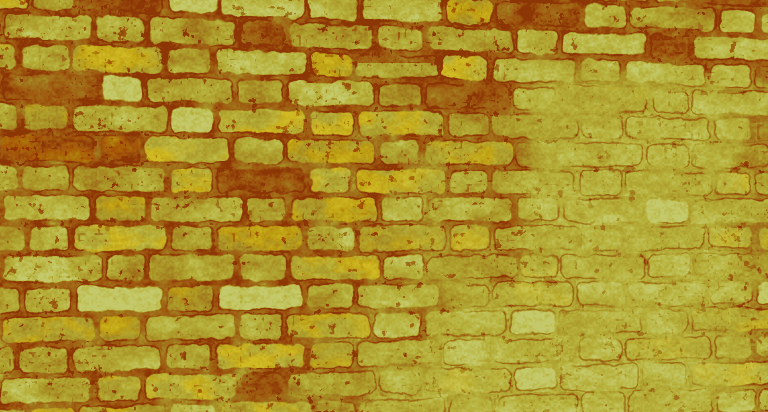
Write a Shadertoy shader that draws this texture.

```glsl
// Weathered brick wall in Flemish bond: long and short bricks alternate in each course.
// Courses converge slightly to the right. Noise drives a single tone value for bricks,
// joints, chips and a pale wash; a colour ramp then turns that tone into paint.

float hash(vec2 p) {
    return fract(sin(dot(p, vec2(12.9898, 78.233))) * 43758.545);
}

float noise(vec2 p) {
    vec2 i = floor(p), f = fract(p);
    f = f * f * (3.0 - 2.0 * f);
    return mix(mix(hash(i), hash(i + vec2(1, 0)), f.x),
               mix(hash(i + vec2(0, 1)), hash(i + vec2(1, 1)), f.x), f.y);
}

float fbm(vec2 p) {
    float sum = 0.0, amp = 0.53;
    for (int i = 0; i < 4; i++) {
        sum += amp * noise(p);
        p = mat2(1.6, 1.2, -1.2, 1.6) * p + 7.3;
        amp *= 0.5;
    }
    return sum;
}

float roundedBox(vec2 p, vec2 halfSize, float radius) {
    vec2 q = abs(p) - halfSize + radius;
    return length(max(q, 0.0)) + min(max(q.x, q.y), 0.0) - radius;
}

// Tone 0 is dark rust, tone 5 is pale lime.
vec3 ramp(float tone) {
    vec3 colours[6] = vec3[6](
        vec3(0.55, 0.21, 0.02), vec3(0.62, 0.35, 0.06), vec3(0.63, 0.46, 0.11),
        vec3(0.67, 0.60, 0.16), vec3(0.72, 0.70, 0.24), vec3(0.77, 0.79, 0.42));
    vec3 c = colours[0];
    for (int i = 1; i < 6; i++)
        c = mix(c, colours[i], clamp(tone - float(i - 1), 0.0, 1.0));
    return c;
}

void mainImage(out vec4 fragColor, in vec2 fragCoord) {
    float aspect = iResolution.x / iResolution.y;
    vec2 uv = fragCoord / iResolution.xy;
    uv.y = 1.0 - uv.y;
    vec2 p = vec2(uv.x * aspect, uv.y);

    // Uneven hand-laid lines
    vec2 wobble = vec2(noise(p * 14.0), noise(p * 14.0 + 40.0)) - 0.5;
    vec2 w = uv + 0.008 * wobble * vec2(1.0 / aspect, 1.0);

    // Course, then the long and short brick pair inside it
    float pitch = 0.074 - 0.0085 * w.x;
    float r = (w.y - 0.0618 - 0.0572 * w.x) / pitch + 0.5;
    float row = floor(r);
    float u = w.x * (5.22 + 0.38 * w.x) + 0.5 * mod(row, 2.0)
            + 0.05 * (hash(vec2(row, 3.0)) - 0.5);
    float pair = floor(u), f = fract(u);
    float split = 0.66 + 0.07 * (hash(vec2(pair, row)) - 0.5);
    float isShort = step(split, f);
    vec2 id = vec2(pair * 2.0 + isShort, row + 20.0);
    float span = mix(split, 1.0 - split, isShort);
    float centre = mix(0.5 * split, 0.5 + 0.5 * split, isShort);
    float pairWidth = aspect / (5.22 + 0.76 * w.x);
    vec2 local = vec2((f - centre) * pairWidth, (fract(r) - 0.5) * pitch);
    vec2 halfSize = 0.5 * vec2(span * pairWidth, pitch) - 0.0062
                  - 0.003 * vec2(hash(id + 5.1), hash(id + 8.7));
    float d = roundedBox(local, halfSize, 0.013) + 0.013 * (fbm(p * 45.0) - 0.5);
    float soft = max(0.0025, 1.0 / iResolution.y);
    float brick = 1.0 - smoothstep(-soft, soft, d);

    // Pale wash over the right side, reaching further left near the bottom
    float cloud = fbm(p * 5.0);
    float wash = smoothstep(-0.09, 0.1, uv.x - 0.63 + 0.16 * smoothstep(0.6, 0.85, uv.y)
                                        + 0.35 * (cloud - 0.5));
    wash *= smoothstep(0.1, 0.24, uv.y) * (1.0 - 0.5 * smoothstep(0.9, 1.0, uv.x));

    // Brick faces: mostly olive, a few rusty, a few painted pale
    float pick = hash(id + 2.3);
    float rusty = step(pick, 0.17 - 0.09 * uv.y) * (1.0 - 0.85 * wash);
    float pale = step(0.94, pick);
    float stain = fbm(p * vec2(16.0, 24.0) + id * 3.7);
    float face = 3.65 + 1.1 * (hash(id + 6.4) - 0.5) + 3.2 * (stain - 0.5);
    face = mix(face, 1.0 + 4.0 * (stain - 0.5), rusty);
    face = mix(face, 4.25 + 1.2 * (stain - 0.5), 0.7 * wash);
    face = mix(face, 5.0, 0.85 * pale);

    // Joints: rust on the left, filled in where washed
    float joint = mix(0.75, 1.7, uv.y) + 4.5 * (fbm(p * 22.0 + 9.0) - 0.5);
    joint = mix(joint, 3.9 + 2.0 * (stain - 0.5), 0.95 * wash);
    float tone = mix(joint, face, brick);

    // Shadowed cracks along the brick edges
    float crack = 1.0 - smoothstep(0.0, 0.004, abs(d - 0.002));
    tone -= crack * smoothstep(0.36, 0.68, noise(p * 19.0 + 3.0)) * mix(1.5, 2.1, wash);

    // Chips, pits and grain
    float patchy = smoothstep(0.4, 0.7, noise(p * 9.0 + 17.0));
    float chips = smoothstep(0.70, 0.78, fbm(p * 58.0 + 31.0));
    float pits = smoothstep(0.81, 0.9, noise(p * 125.0));
    tone -= (2.8 * chips + 1.7 * pits * patchy) * (1.0 - 0.8 * pale) * (1.0 - 0.4 * wash);
    tone += 0.9 * (noise(p * 210.0) - 0.5) + 0.7 * (noise(p * vec2(70.0, 120.0)) - 0.5);

    // Ochre blush on some bricks
    float ochre = brick * step(0.72, hash(id + 9.9)) * (1.0 - pale) * (1.0 - 0.6 * wash);
    vec3 colour = ramp(tone);
    colour = mix(colour, colour * vec3(1.06, 0.93, 0.35), ochre * smoothstep(0.35, 0.65, stain));
    fragColor = vec4(colour, 1.0);
}
```
